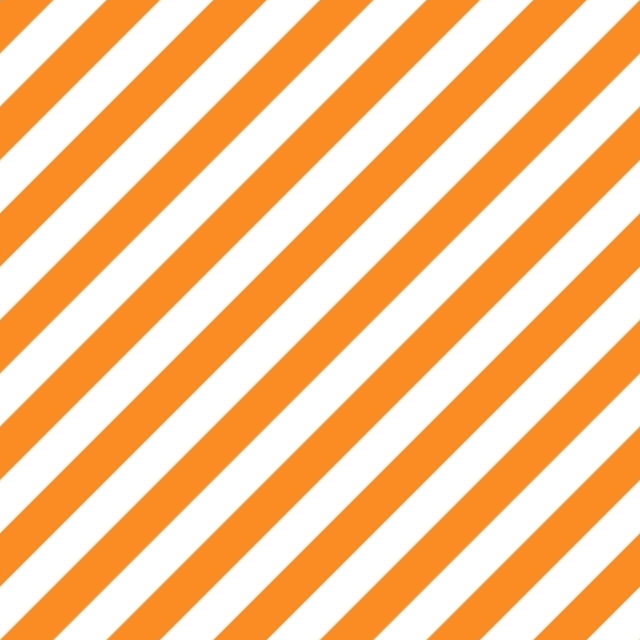
A WebGL 2 fragment shader for this pattern:

```glsl
#version 300 es
precision highp float;
// Even orange and white diagonal stripes, rising to the right, with soft tan edges.

uniform vec2 u_resolution;
out vec4 fragColor;

const float REPEATS = 6.0;        // stripes across and down the canvas
const float STRIPE_SHARE = 0.5;   // orange part of each repeat
const float EDGE_HALF = 0.0041;   // half width of the soft edge, in canvas units

const vec3 ORANGE = vec3(0.985, 0.550, 0.138);
const vec3 DULL_ORANGE = vec3(0.890, 0.560, 0.250);
const vec3 TAN = vec3(0.880, 0.650, 0.400);
const vec3 PALE_TAN = vec3(0.960, 0.840, 0.650);
const vec3 CREAM = vec3(1.000, 0.970, 0.870);
const vec3 WHITE = vec3(0.995, 1.000, 0.995);

// Signed distance to the nearest stripe edge, positive inside the orange.
float stripeDistance(vec2 p) {
    float phase = fract((p.x - p.y) * REPEATS);
    float fromMiddle = abs(fract(phase - 0.5 * STRIPE_SHARE + 0.5) - 0.5);
    return (0.5 * STRIPE_SHARE - fromMiddle) / (REPEATS * sqrt(2.0));
}

// Colour across an edge: t runs from -1 (white) to 1 (orange).
vec3 edgeColour(float t) {
    vec3 colour = mix(WHITE, CREAM, smoothstep(-1.0, -0.65, t));
    colour = mix(colour, PALE_TAN, smoothstep(-0.45, -0.12, t));
    colour = mix(colour, TAN, smoothstep(-0.12, 0.18, t));
    colour = mix(colour, DULL_ORANGE, smoothstep(0.18, 0.48, t));
    return mix(colour, ORANGE, smoothstep(0.62, 1.0, t));
}

void main() {
    float side = min(u_resolution.x, u_resolution.y);
    vec2 p = gl_FragCoord.xy / side;

    // Keep the edge at least about one pixel wide on small canvases.
    float edge = max(EDGE_HALF, 0.75 / side);
    fragColor = vec4(edgeColour(stripeDistance(p) / edge), 1.0);
}
```
